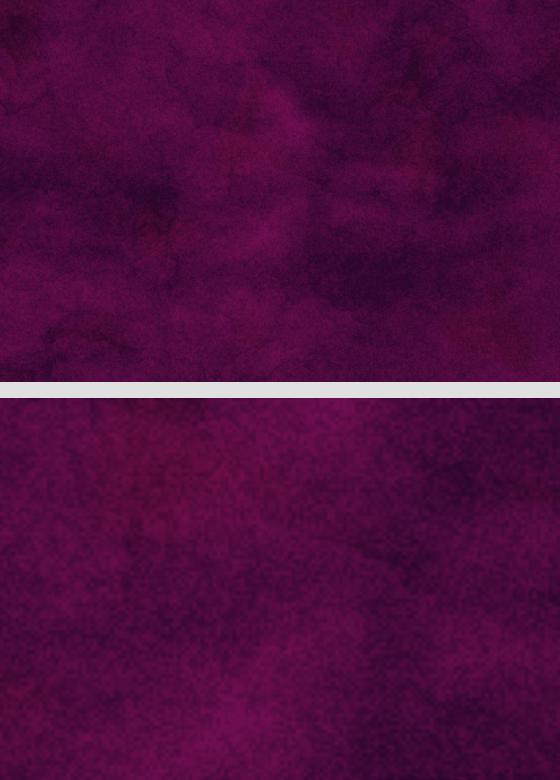
Top, the full canvas; bottom, a detail of the centre.
Give the GLSL for this texture, as a Shadertoy shader.

```glsl
const vec3 PLUM = vec3(0.290, 0.036, 0.234);
const vec3 PIGMENT_STEP = vec3(0.048, 0.006, 0.024);
const vec3 CRIMSON_SHIFT = vec3(0.010, 0.000, -0.022);
const int WASH_LAYERS = 5;

float hash(vec2 cell) {
    vec3 q = fract(vec3(cell.xyx) * 0.1031);
    q += dot(q, q.yzx + 33.33);
    return fract((q.x + q.y) * q.z);
}

float noise(vec2 p) {
    vec2 cell = floor(p);
    vec2 f = fract(p);
    f = f * f * (3.0 - 2.0 * f);
    float low = mix(hash(cell), hash(cell + vec2(1, 0)), f.x);
    float high = mix(hash(cell + vec2(0, 1)), hash(cell + vec2(1, 1)), f.x);
    return mix(low, high, f.y);
}

// Fractal noise, rotated per octave to hide the lattice
float fbm(vec2 p, int octaves) {
    const mat2 turn = mat2(0.8, 0.6, -0.6, 0.8);
    float sum = 0.0, total = 0.0, amplitude = 0.5;
    for (int i = 0; i < octaves; i++) {
        sum += amplitude * noise(p);
        total += amplitude;
        p = turn * p * 2.03 + 17.3;
        amplitude *= 0.5;
    }
    return sum / total;
}

// Centred noise scaled to roughly unit deviation
float blotch(vec2 p, int octaves) {
    return (fbm(p, octaves) - 0.5) * 8.0;
}

vec2 warp(vec2 p, float scale, float amount) {
    vec2 offset = vec2(fbm(p * scale + 5.2, 4), fbm(p * scale + 41.7, 4));
    return p + amount * (offset - 0.5);
}

// Dried rim: crisp on the outside, fading into the wash
float washRim(vec2 p, float seed) {
    float depth = fbm(p * vec2(2.6, 3.4) + seed, 5) - 0.53;
    float inside = smoothstep(-0.005, 0.005, depth);
    float broken = smoothstep(0.44, 0.62, fbm(p * 3.6 + seed * 1.7, 3));
    return inside * exp(-max(depth, 0.0) * 26.0) * broken;
}

float paperGrain(vec2 p) {
    float fine = noise(p * 290.0) - 0.5;
    float medium = noise(p * 140.0 + 9.0) - 0.5;
    float coarse = noise(p * 65.0 + 31.0) - 0.5;
    return fine * 2.1 + medium * 1.1 + coarse * 0.5;
}

void mainImage(out vec4 fragColor, in vec2 fragCoord) {
    vec2 p = fragCoord / iResolution.y;
    vec2 flow = warp(p, 3.5, 0.24);

    // Broad stains and smaller clouds
    float tone = 0.70 * blotch(flow * vec2(2.9, 4.0) + 3.0, 6);
    tone += 0.46 * blotch(flow * vec2(7.5, 10.0) + 61.0, 5);

    // Faint horizontal brush strokes
    tone += 0.20 * blotch(warp(p, 5.0, 0.06) * vec2(3.0, 17.0) + 23.0, 4);

    // Overlapping washes with dark rims
    for (int i = 0; i < WASH_LAYERS; i++) {
        float seed = 13.7 * float(i) + 7.0;
        tone -= 1.15 * washRim(warp(p, 4.0, 0.14), seed);
    }
    tone += 0.15 + paperGrain(p);

    // Pigment density and warmer patches
    float warmth = smoothstep(0.52, 0.76, fbm(flow * vec2(4.5, 7.0) + 88.0, 5));
    vec3 color = PLUM + PIGMENT_STEP * clamp(tone, -2.4, 3.0);
    color += CRIMSON_SHIFT * warmth;
    fragColor = vec4(color, 1.0);
}
```
